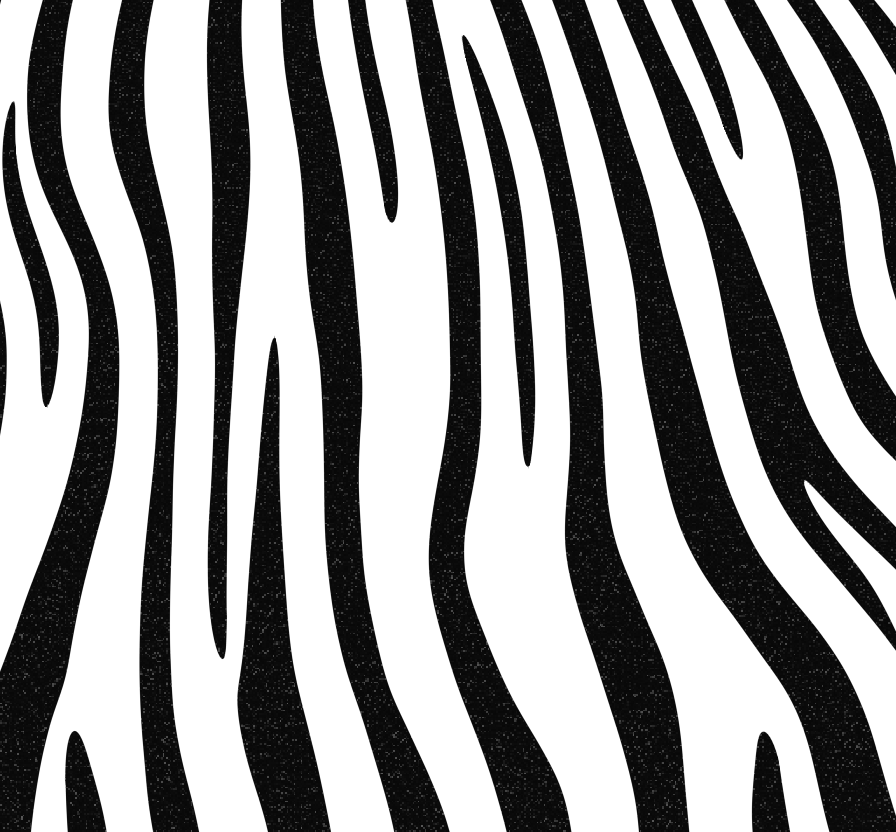
Reproduce this pattern procedurally as a Shadertoy shader.

```glsl
float hash(vec2 p) {
    return fract(sin(dot(p, vec2(127.1, 311.7))) * 43758.5);
}

float noise(vec2 p) {
    vec2 cell = floor(p), f = fract(p);
    f = f * f * f * (f * (f * 6.0 - 15.0) + 10.0);
    float low = mix(hash(cell), hash(cell + vec2(1, 0)), f.x);
    float high = mix(hash(cell + vec2(0, 1)), hash(cell + vec2(1, 1)), f.x);
    return mix(low, high, f.y);
}

// Coordinate across the stripes: they fan out downwards and sway
float acrossStripes(float x, float depth) {
    float u = x - depth * (0.4 * x - 0.1);
    u += 0.08 * pow(x, 4.0) * (exp(-5.0 * depth) - 0.3);
    u += 0.012 * sin(9.0 * depth + 4.0 * x);
    return u + 0.06 * (noise(vec2(x * 4.0, depth * 3.0) + 3.7) - 0.5);
}

// Each phase vortex adds or removes one stripe, leaving a long tapered fork
float forkPhase(vec2 q) {
    float phase = 0.0;
    for (int i = 0; i < 12; i++) {
        vec2 cell = vec2(i % 4, i / 4);
        vec2 jitter = vec2(hash(cell + 11.3), hash(cell + 47.9));
        vec2 core = (cell + 0.15 + 0.7 * jitter) / vec2(4.2, 3.0);
        float turn = (i + i / 4) % 2 == 0 ? 1.0 : -1.0;
        vec2 d = q - core;
        phase += turn * atan(d.x, 0.15 * d.y);
    }
    return phase;
}

void mainImage(out vec4 fragColor, in vec2 fragCoord) {
    vec2 p = fragCoord / iResolution.y;
    float depth = 1.0 - p.y;
    float u = acrossStripes(p.x, depth);

    // Stripes of uneven width with wavy edges
    float wave = cos(6.2832 * 12.0 * u + forkPhase(vec2(u, depth)));
    float threshold = 0.22 + 0.8 * (noise(p * vec2(9.0, 4.0)) - 0.5);
    threshold += 0.25 * (noise(p * vec2(14.0, 9.0) + 20.0) - 0.5);
    float field = wave - threshold;
    float blur = max(0.7 * length(vec2(dFdx(field), dFdy(field))), 0.0001);
    float ink = smoothstep(-blur, blur, field);

    // Fine bright specks in the black
    float grain = hash(floor(p * 476.0));
    vec3 black = vec3(0.03 + 0.02 * grain + 0.3 * pow(grain, 16.0));

    fragColor = vec4(mix(vec3(1.0), black, ink), 1.0);
}
```
